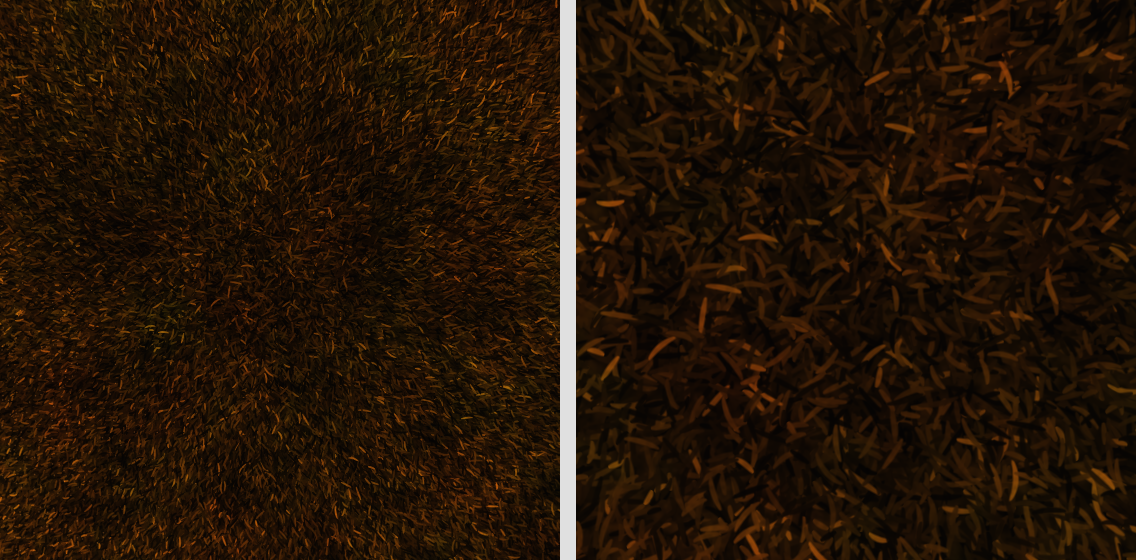
Left, the full canvas; right, a detail of the centre.
Write a Shadertoy shader that draws this texture.

```glsl
vec4 hash4(vec3 p) {
    vec4 q = fract(p.xyzx * vec4(0.1031, 0.1030, 0.0973, 0.1099));
    q += dot(q, q.wzxy + 33.33);
    return fract((q.xxyz + q.yzzw) * q.zywx);
}

float valueNoise(vec2 p) {
    vec2 i = floor(p), f = fract(p);
    f = f * f * (3.0 - 2.0 * f);
    float low = mix(hash4(vec3(i, 7.0)).x, hash4(vec3(i + vec2(1, 0), 7.0)).x, f.x);
    float high = mix(hash4(vec3(i + vec2(0, 1), 7.0)).x, hash4(vec3(i + 1.0, 7.0)).x, f.x);
    return mix(low, high, f.y);
}

float fbm(vec2 p) {
    float sum = 0.0, weight = 0.5;
    for (int i = 0; i < 4; i++) {
        sum += weight * valueNoise(p);
        p = mat2(1.6, 1.2, -1.2, 1.6) * p + 13.7;
        weight *= 0.5;
    }
    return sum / 0.9375;
}

// Coverage of one tapered, slightly bent blade centred on the origin
float blade(vec2 p, float angle, float halfLength, float bend, float soft) {
    float c = cos(angle), s = sin(angle);
    p = vec2(c * p.x + s * p.y, c * p.y - s * p.x);
    float along = p.x / halfLength;
    float taper = max(1.0 - along * along, 0.0);
    float side = abs(p.y + bend * halfLength * along * along);
    float width = 0.0017 * sqrt(taper);
    return smoothstep(soft, -soft, side - width) * smoothstep(0.0, 0.3, taper);
}

// Brightness of stacked blades that lean away from the middle
float grass(vec2 uv, float soft) {
    const float layers = 10.0;
    const float cellSize = 0.018;
    float tone = 0.05 + 0.1 * valueNoise(uv * 170.0);
    for (float layer = 0.0; layer < layers; layer++) {
        vec2 grid = uv / cellSize + layer * vec2(0.37, 0.73) + 20.0;
        vec2 base = floor(grid);
        for (int k = 0; k < 9; k++) {
            vec2 cell = base + vec2(k % 3, k / 3) - 1.0;
            vec4 rnd = hash4(vec3(cell, layer * 17.0 + 3.0));
            vec2 offset = (grid - cell - rnd.xy) * cellSize;
            vec2 outward = uv - offset - vec2(0.47, 0.52);
            float spread = mix(3.2, 1.7, smoothstep(0.03, 0.3, length(outward)));
            float angle = atan(outward.y, outward.x) + (rnd.z - 0.5) * spread;
            float vary = fract(rnd.z * 37.0 + rnd.x * 11.0);
            float halfLength = mix(0.005, 0.014, vary) * mix(0.75, 1.0, smoothstep(0.1, 0.5, uv.x));
            float cover = blade(offset, angle, halfLength, (rnd.y - 0.5) * 0.5, soft);
            float bladeTone = 0.025 + 0.32 * pow(rnd.w, 1.7);
            bladeTone *= mix(0.85, 1.15, layer / layers);
            bladeTone *= 1.0 + 0.5 * step(0.96, rnd.w);
            tone = mix(tone, bladeTone, cover * 0.9);
        }
    }
    return tone;
}

// Sparse dew-like points in the lower left
float glints(vec2 uv, float soft) {
    vec2 grid = uv * 90.0;
    vec4 rnd = hash4(vec3(floor(grid), 91.0));
    float d = length(fract(grid) - 0.25 - 0.5 * rnd.xy) / 90.0;
    float region = 1.0 - smoothstep(0.05, 0.4, length(uv - vec2(0.0, 0.24)));
    return smoothstep(soft, -soft, d - 0.001) * step(1.0 - 0.25 * region, rnd.z);
}

void mainImage(out vec4 fragColor, in vec2 fragCoord) {
    vec2 uv = fragCoord / iResolution.y;
    float radius = length(uv - vec2(0.52, 0.57));
    float soft = max(0.6 / iResolution.y, mix(0.0009, 0.0018, smoothstep(0.3, 0.75, radius)));

    // Uneven clumps, darker near the middle
    float clumps = 0.65 * fbm(uv * 9.0 + 4.0) + 0.35 * fbm(uv * 32.0);
    float light = 0.25 + 1.5 * clumps;
    light *= mix(0.84, 1.14, smoothstep(0.1, 0.65, radius));
    float tone = grass(uv, soft) * light;
    tone *= 0.88 + 0.24 * valueNoise(uv * 380.0);

    // Amber night light with rusty and olive patches
    float hue = fbm(uv * 7.0 + 31.0) - 0.5 + 0.35 * (valueNoise(uv * 75.0) - 0.5);
    vec3 color = vec3(tone, tone * 0.5 + 0.004, 0.01 + 0.04 * tone);
    color.r *= 1.0 - 0.25 * max(-hue, 0.0);
    color.g *= 1.0 - 0.45 * hue;
    color += vec3(0.3, 0.18, 0.07) * glints(uv, soft);
    fragColor = vec4(color, 1.0);
}
```
